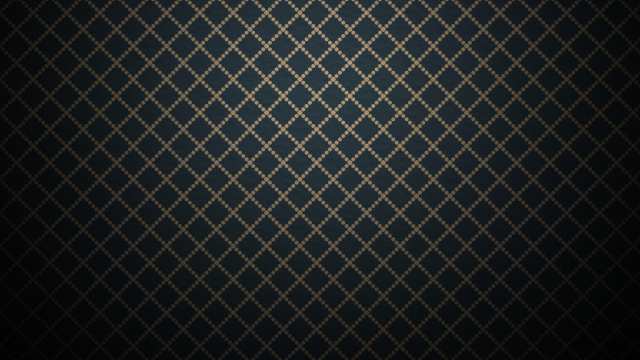
Write a Shadertoy shader that draws this pattern.

```glsl
// Dark blue leather with a diamond trellis of small gold dots, lit by a soft
// pool of light high in the centre. The trellis is a rotated square lattice:
// each edge holds five dot steps, with a larger dot on every crossing.

const float DIAMOND = 0.0926;               // diamond width, in canvas heights
const float EDGE = DIAMOND * 0.70711;       // length of one diamond side
const float STEPS = 5.0;                    // dot steps along one side
const float DOT_RADIUS = 0.0054;
const float KNOT_RADIUS = 0.0068;
const vec2 LATTICE_ORIGIN = vec2(0.7405, 0.5018);

const vec3 LEATHER = vec3(0.165, 0.222, 0.254);
const vec3 GOLD = vec3(0.690, 0.595, 0.465);

float hash(vec2 cell) {
    vec3 p = fract(cell.xyx * 0.1031);
    p += dot(p, p.yzx + 33.33);
    return fract((p.x + p.y) * p.z);
}

float valueNoise(vec2 p) {
    vec2 cell = floor(p);
    vec2 f = fract(p);
    f = f * f * (3.0 - 2.0 * f);
    float low = mix(hash(cell), hash(cell + vec2(1.0, 0.0)), f.x);
    float high = mix(hash(cell + vec2(0.0, 1.0)), hash(cell + 1.0), f.x);
    return mix(low, high, f.y);
}

float fbm(vec2 p) {
    float sum = 0.0;
    float amplitude = 0.5;
    for (int octave = 0; octave < 3; octave++) {
        sum += amplitude * valueNoise(p);
        p = p * 2.03 + 17.3;
        amplitude *= 0.5;
    }
    return sum;
}

// Signed offset to the nearest multiple of a step
float nearest(float x, float stepSize) {
    return x - stepSize * round(x / stepSize);
}

// Distance to the dots and crossings of the trellis
float trellisDistance(vec2 p) {
    vec2 q = vec2(p.x + p.y, p.x - p.y) * 0.70711;
    vec2 toLine = vec2(nearest(q.x, EDGE), nearest(q.y, EDGE));
    vec2 toDot = vec2(nearest(q.x, EDGE / STEPS), nearest(q.y, EDGE / STEPS));
    float dots = min(length(vec2(toLine.x, toDot.y)), length(vec2(toDot.x, toLine.y)));
    return min(dots - DOT_RADIUS, length(toLine) - KNOT_RADIUS);
}

// Wrinkled relief lit from above
float leatherRelief(vec2 p) {
    vec2 grain = p * vec2(60.0, 85.0);
    return fbm(grain) - fbm(grain + vec2(0.15, 0.45));
}

// Pool of light fading to the edges
float spotlight(vec2 p, vec2 centre, float spread) {
    vec2 d = (p - centre) / spread;
    return exp(-0.5 * dot(d, d));
}

void mainImage(out vec4 fragColor, in vec2 fragCoord) {
    vec2 p = fragCoord / iResolution.y;
    float aspect = iResolution.x / iResolution.y;
    float pixel = 1.0 / iResolution.y;

    // Grain of the leather and slight wear on the gold
    float relief = leatherRelief(p);
    float wear = fbm(p * 130.0 + 41.0) - 0.44;
    vec3 leather = LEATHER * (1.0 + 0.28 * relief);
    vec3 gold = GOLD * (1.0 + 0.12 * relief + 0.22 * wear);

    // Dots with softly uneven edges
    float d = trellisDistance(p - LATTICE_ORIGIN) + 0.0008 * wear;
    float dotMask = 1.0 - smoothstep(-0.75 * pixel, 0.75 * pixel, d);
    vec3 color = mix(leather, gold, dotMask);

    color *= spotlight(p, vec2(0.5 * aspect, 0.78), 0.45);
    fragColor = vec4(color, 1.0);
}
```
